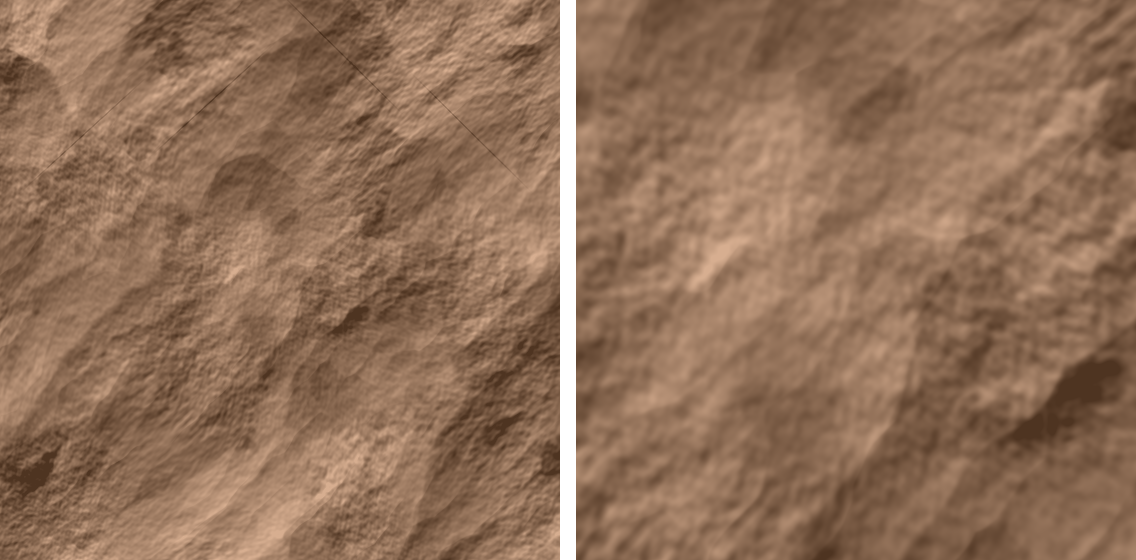
Left, the full canvas; right, a detail of the centre.
This texture is drawn by a WebGL 1 fragment shader. Its source:

```glsl
precision highp float;
// Weathered sandstone cliff: diagonal tilted slabs, soft facets, gritty relief and thin cracks.

uniform vec2 u_resolution;

const vec3 SHADE_COLOR = vec3(0.38, 0.27, 0.19);
const vec3 LIT_COLOR = vec3(0.75, 0.60, 0.49);
const float MEAN_TONE = 0.55;      // 0 is shade, 1 is lit
const float STRATA_ANGLE = 0.76;   // radians from horizontal
const float SLAB_STRETCH = 2.5;    // slab length over width
const float SLAB_TILT = 0.55;      // brightening toward the lower edge
const float LARGE_SCALE = 6.0;     // slabs per canvas, across the strata
const float MEDIUM_SCALE = 11.0;
const float SMALL_SCALE = 25.0;
const float RELIEF_SCALE = 18.0;
const float RELIEF_GAIN = 0.64;    // strength of each finer octave
const float RELIEF_STRENGTH = 0.74;
const float LIGHT_STEP = 0.003;
const float LEDGE_SHADOW = 0.26;
const float CRACK_WIDTH = 0.0016;

vec2 hash2(vec2 p) {
  vec3 q = fract(p.xyx * vec3(0.1031, 0.1030, 0.0973));
  q += dot(q, q.yzx + 33.33);
  return fract((q.xx + q.yz) * q.zy);
}

float cornerSlope(vec2 corner, vec2 offset) {
  float angle = 6.2832 * hash2(corner + 71.0).x;
  return dot(vec2(cos(angle), sin(angle)), offset);
}

float gradientNoise(vec2 p) {
  vec2 i = floor(p), f = fract(p);
  vec2 u = f * f * f * (f * (f * 6.0 - 15.0) + 10.0);
  vec2 e = vec2(1.0, 0.0);
  return mix(mix(cornerSlope(i, f), cornerSlope(i + e, f - e), u.x),
             mix(cornerSlope(i + e.yx, f - e.yx), cornerSlope(i + 1.0, f - 1.0), u.x), u.y);
}

mat2 rotation(float a) {
  return mat2(cos(a), -sin(a), sin(a), cos(a));
}

// Rock height built from four octaves
float reliefHeight(vec2 p) {
  float height = 0.0, amplitude = 1.0;
  p *= RELIEF_SCALE;
  for (int i = 0; i < 4; i++) {
    height += amplitude * gradientNoise(p);
    p = rotation(0.5) * p * 2.05 + 17.3;
    amplitude *= RELIEF_GAIN;
  }
  return height;
}

// Tone of tilted cell faces; sharpness sets how crisp their borders are
float facets(vec2 p, float sharpness, float seed) {
  vec2 cell = floor(p), f = fract(p);
  float total = 0.0, weights = 0.0;
  for (int y = -1; y <= 1; y++) {
    for (int x = -1; x <= 1; x++) {
      vec2 g = vec2(float(x), float(y));
      vec2 id = cell + g + seed;
      vec2 offset = f - g - hash2(id);
      float weight = exp(-sharpness * dot(offset, offset));
      total += weight * (hash2(id + 41.0).y - 0.5 - SLAB_TILT * offset.y);
      weights += weight;
    }
  }
  return total / weights;
}

// Straight, tapering diagonal cracks near the top
float cracks(vec2 p) {
  float dark = 0.0;
  for (int i = 0; i < 4; i++) {
    float n = float(i);
    vec2 center = vec2(0.15 + 0.23 * n, 0.74 + 0.18 * hash2(vec2(n, 5.0)).x);
    float side = n < 1.5 ? 0.74 : -0.78;
    vec2 q = rotation(side) * (p - center);
    float taper = 1.0 - smoothstep(0.06, 0.17, abs(q.x));
    dark += taper * (1.0 - smoothstep(0.3, 1.2, abs(q.y) / CRACK_WIDTH));
  }
  return dark;
}

void main() {
  vec2 uv = gl_FragCoord.xy / u_resolution.y;

  // Bend the strata broadly and fray the slab borders
  vec2 bend = vec2(gradientNoise(uv * 2.3 + 3.0), gradientNoise(uv * 2.3 + 29.0));
  vec2 fray = vec2(gradientNoise(uv * 19.0), gradientNoise(uv * 19.0 + 53.0));
  float chips = gradientNoise(uv * 62.0 + 9.0);
  vec2 bent = uv + 0.09 * bend;
  vec2 p = bent + 0.008 * fray + 0.004 * chips;
  vec2 along = rotation(STRATA_ANGLE) * p + 4.0;
  vec2 strata = along / vec2(SLAB_STRETCH, 1.0);

  // Slabs, blockier toward the top
  float variety = gradientNoise(uv * 4.0 + 61.0);
  float sharpness = mix(16.0, 62.0, smoothstep(-0.3, 0.3, variety));
  float slabs = facets(strata * LARGE_SCALE, sharpness, 7.0);
  float blocks = facets((p + 2.0) * 6.5, sharpness, 19.0);
  float blocky = smoothstep(0.62, 0.92, uv.y + 0.4 * bend.x);
  float tone = MEAN_TONE + 0.44 * mix(slabs, blocks, blocky);
  tone += 0.36 * facets(strata * MEDIUM_SCALE, sharpness, 31.0);
  tone += 0.21 * facets(along * vec2(0.55, 1.0) * SMALL_SCALE, 28.0, 47.0);
  tone += 0.32 * gradientNoise(strata * 6.0 + 13.0);

  // Gritty relief lit from the upper left
  float roughness = mix(0.6, 1.25, smoothstep(-0.3, 0.3, gradientNoise(uv * 5.0 + 83.0)));
  vec2 grit = (rotation(STRATA_ANGLE) * bent + 4.0) * vec2(0.75, 1.0);
  vec2 lightStep = vec2(0.3, 1.0) * LIGHT_STEP;
  float lit = reliefHeight(grit - lightStep) - reliefHeight(grit + lightStep);
  tone += RELIEF_STRENGTH * roughness * lit;

  // Ledge shadows and cracks
  float ledge = gradientNoise(strata * vec2(22.0, 17.0) + 91.0) + 0.2 * chips;
  tone -= LEDGE_SHADOW * roughness * smoothstep(0.20, 0.36, ledge);
  tone -= 0.3 * cracks(uv);

  gl_FragColor = vec4(mix(SHADE_COLOR, LIT_COLOR, clamp(tone, -0.2, 1.25)), 1.0);
}
```
